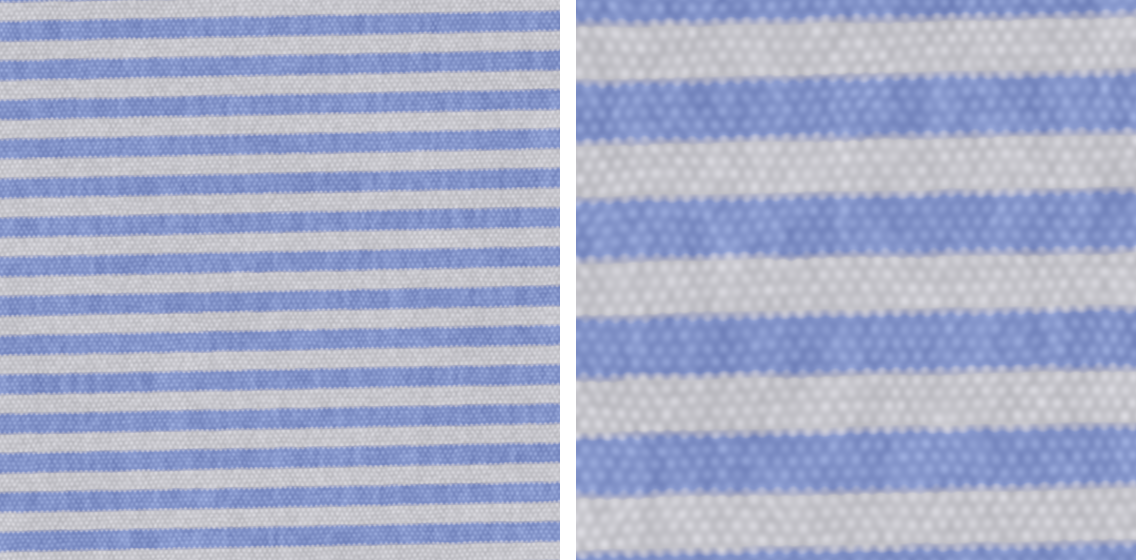
Left, the full canvas; right, a detail of the centre.
This texture is drawn by a Shadertoy shader. Its source:

```glsl
// Woven cotton cloth with slightly tilted blue and pale grey stripes.

const float TAU = 6.2831853;
const float STRIPES = 14.26;          // stripe pairs per canvas height
const float ROWS_PER_STRIPE = 9.0;    // weave rows in one stripe pair
const float COLUMNS = 108.0;          // weave columns per canvas width
const float TILT = 0.019;             // rise of the stripes across the canvas
const float FIRST_STRIPE = 0.056;     // depth of the top blue stripe's centre
const float BLUE_HALF_WIDTH = 0.252;  // in stripe pairs

const vec3 BLUE = vec3(0.515, 0.582, 0.792);
const vec3 GREY = vec3(0.777, 0.775, 0.800);
const vec3 LILAC = vec3(0.665, 0.660, 0.765);

float hash(vec2 p) {
    vec3 q = fract(vec3(p.xyx) * 0.1031);
    q += dot(q, q.yzx + 33.33);
    return fract((q.x + q.y) * q.z);
}

// Smooth value noise in 0..1
float noise(vec2 p) {
    vec2 cell = floor(p);
    vec2 f = fract(p);
    f = f * f * (3.0 - 2.0 * f);
    return mix(mix(hash(cell), hash(cell + vec2(1, 0)), f.x),
               mix(hash(cell + vec2(0, 1)), hash(cell + vec2(1, 1)), f.x), f.y);
}

// Staggered yarn bumps with furrows between the rows, about -1..1
float weave(vec2 thread) {
    float bumps = cos(TAU * thread.x) * cos(0.5 * TAU * thread.y);
    float furrows = cos(TAU * thread.y);
    return 0.72 * bumps + 0.28 * furrows;
}

// Blue coverage; the weave scallops the stripe's edge
float blueStripe(float across, float relief, float wobble) {
    float d = abs(fract(across + 0.5) - 0.5) - BLUE_HALF_WIDTH;
    d += 0.018 * relief + 0.025 * (wobble - 0.5);
    float soft = max(0.045, fwidth(across));
    return 1.0 - smoothstep(-soft, soft, d);
}

void mainImage(out vec4 fragColor, in vec2 fragCoord) {
    vec2 uv = fragCoord / iResolution.xy;
    float across = (1.0 - uv.y - FIRST_STRIPE + TILT * uv.x) * STRIPES;

    // Thread lattice, loosened by slow irregular drift
    vec2 thread = vec2(uv.x * COLUMNS, across * ROWS_PER_STRIPE);
    vec2 drift = vec2(noise(thread * 0.22), noise(thread * 0.22 + 71.0)) - 0.5;
    thread += 0.55 * drift;
    float relief = weave(thread);

    // Colour of the dyed yarn, blended at the stripe edges
    float blue = blueStripe(across, relief, noise(thread * vec2(0.5, 0.9) + 19.0));
    vec3 color = mix(GREY, BLUE, blue);
    color = mix(color, LILAC, 1.2 * blue * (1.0 - blue));

    // Yarn relief, uneven yarns, and broad mottling
    float strength = mix(0.7, 1.25, noise(thread * 0.6 + 43.0));
    float grain = noise(thread * vec2(1.5, 1.1) + 7.0) - 0.5;
    float slub = noise(thread * vec2(0.9, 0.16) + 131.0) - 0.5;
    float mottle = noise(uv * 9.0 + 5.0) - 0.5;
    float light = 0.047 * strength * relief + 0.055 * grain + 0.018 * mottle;
    light += mix(0.02, 0.065, blue) * slub;
    color += light * mix(vec3(1.0), vec3(1.1, 1.1, 0.9), blue);

    fragColor = vec4(clamp(color, 0.0, 1.0), 1.0);
}
```
